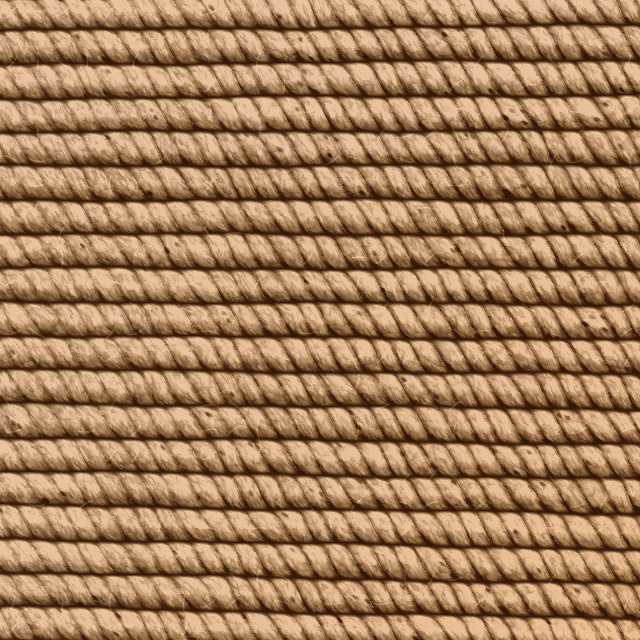
This texture is drawn by a Shadertoy shader. Its source:

```glsl
// Stacked rows of twisted natural-fibre rope with hairy strands and dark seams.
#define ROW_LEFT 0.0529    // rope thickness at the left edge
#define ROW_RIGHT 0.0546   // rope thickness at the right edge
#define STRANDS 28.0       // strand twists across the canvas
#define LEAN 0.42          // slant of the strands
#define WOBBLE 0.05        // waviness of the rows, in ropes
#define FIBRE 0.42         // strength of the fibre grain
#define GROOVE 0.42        // darkness between strands
#define HAIRS 26.0         // grid of loose hairs across the canvas

const vec3 SHADE = vec3(0.20, 0.09, 0.02);
const vec3 HEMP  = vec3(0.57, 0.42, 0.265);
const vec3 STRAW = vec3(0.91, 0.765, 0.62);

float hash(vec2 p) {
    return fract(sin(dot(p, vec2(127.1, 311.7))) * 43758.54);
}

// Cellular noise: distance to the nearest point, and that cell's random value
vec2 cellular(vec2 p) {
    vec2 cell = floor(p), nearest = vec2(9.0, 0.0);
    for (int j = -1; j <= 1; j++)
    for (int i = -1; i <= 1; i++) {
        vec2 c = cell + vec2(i, j);
        vec2 point = c + 0.1 + 0.8 * vec2(hash(c), hash(c + 37.3));
        float d = length(p - point);
        if (d < nearest.x) nearest = vec2(d, hash(c + 71.9));
    }
    return nearest;
}

// Layered sines for the slow drift of rows and strands
float drift(float x, float seed) {
    return 0.5 * sin(9.0 * x + 2.1 * seed)
         + 0.3 * sin(23.0 * x - 1.3 * seed)
         + 0.2 * sin(51.0 * x + 3.7 * seed);
}

// Coverage of short loose hairs, one per grid cell at most
float looseHairs(vec2 p, float pixel) {
    vec2 q = p * HAIRS, cell = floor(q);
    float angle = 6.2832 * hash(cell + 5.1);
    vec2 dir = vec2(cos(angle), sin(angle));
    vec2 r = q - cell - 0.5;
    float along = dot(r, dir);
    float across = dot(r, vec2(-dir.y, dir.x)) + 0.5 * along * along - 0.05;
    float width = 0.02 + pixel * HAIRS;
    float line = 1.0 - smoothstep(0.0, width, abs(across));
    float ends = 1.0 - smoothstep(0.25, 0.42, abs(along));
    return line * ends * step(0.6, hash(cell + 19.7));
}

void mainImage(out vec4 fragColor, in vec2 fragCoord) {
    vec2 uv = fragCoord / iResolution.xy;
    float pixel = 1.0 / iResolution.y;
    float x = uv.x, down = 1.0 - uv.y;

    // Rows fan out slightly to the right and sway
    float v = (down - mix(0.048, 0.039, x)) / mix(ROW_LEFT, ROW_RIGHT, x);
    v += WOBBLE * drift(x, v * 0.9);
    float row = floor(v), f = v - row;
    float h = 2.0 * f - 1.0;
    float rowRandom = hash(vec2(row, 4.0));

    // Helical strands seen on a cylinder
    float u = x * STRANDS - LEAN * asin(0.96 * h)
            + 7.0 * rowRandom + 0.3 * drift(x, row * 1.7);
    float strand = floor(u), s = 2.0 * (u - strand) - 1.0;
    float strandRandom = hash(vec2(strand, row));
    float clarity = mix(0.6, 1.05, smoothstep(0.0, 0.6, x));

    // Light from above, brightest on the upper right of each strand
    float tone = 0.97 - 0.60 * smoothstep(0.4, 1.0, f);
    tone += clarity * (0.15 * s - GROOVE * smoothstep(0.5, 1.0, abs(s)));
    tone += 0.12 * (strandRandom - 0.5) + 0.08 * (rowRandom - 0.5);

    // Fibre grain, coarse and fine, running along the strands
    vec2 grainAt = vec2(u, v + 13.0 * rowRandom);
    vec2 coarse = cellular(grainAt * vec2(4.5, 4.0));
    vec2 fine = cellular(grainAt * vec2(9.0, 6.5) + 40.0);
    tone += FIBRE * (0.55 * (coarse.y - 0.5) + 0.5 * (0.4 - coarse.x));
    tone += FIBRE * (0.60 * (fine.y - 0.5) + 0.4 * (0.4 - fine.x));

    // Sparse dark nicks
    vec2 nick = cellular(grainAt * vec2(2.2, 3.0) + 90.0);
    tone -= 0.45 * step(0.94, nick.y) * (1.0 - smoothstep(0.1, 0.35, nick.x));

    // Scalloped dark seams between ropes
    float seamWidth = 0.16 + 0.20 * s * s + 2.0 * pixel / ROW_LEFT;
    tone *= smoothstep(-0.03, seamWidth, 1.0 - abs(h));
    tone += 0.22 * looseHairs(uv, pixel);

    // Tone to colour, a little warmer towards the lower right
    tone = clamp(tone, 0.0, 1.0);
    vec3 color = mix(SHADE, HEMP, smoothstep(0.0, 1.0, tone) * 0.4 + tone * 1.2);
    color = tone < 0.5 ? mix(SHADE, HEMP, 2.0 * tone)
                       : mix(HEMP, STRAW, 2.0 * tone - 1.0);
    color *= mix(vec3(1.0), vec3(1.01, 0.97, 0.91), x * down);
    fragColor = vec4(color, 1.0);
}
```
